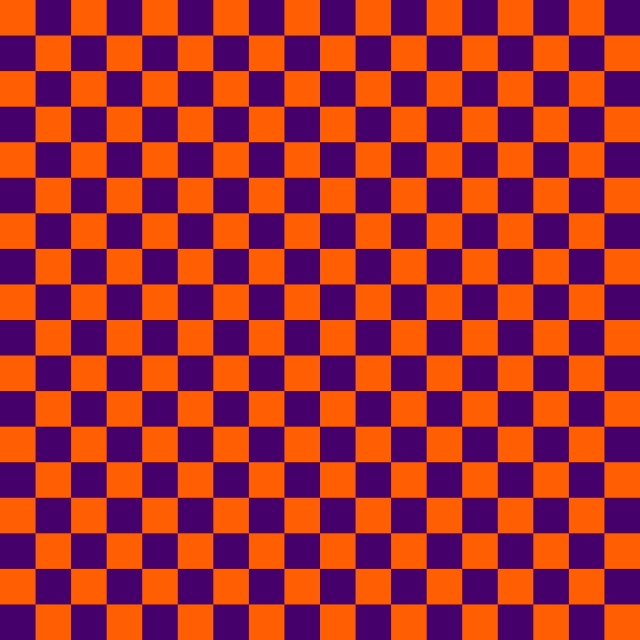
Give the GLSL for this pattern, as a three.js fragment shader.

```glsl
#define CELLS 18.0
#define RIM 0.036
#define FRINGE 0.077
#define ORANGE vec3(1.0, 0.37, 0.01)
#define ORANGE_SIDE vec3(0.88, 0.38, 0.30)
#define ORANGE_CAP vec3(0.91, 0.38, 0.22)
#define PURPLE vec3(0.27, 0.0, 0.42)
#define PURPLE_FRINGE vec3(0.29, 0.0, 0.38)
#define PURPLE_RIM vec3(0.38, 0.0, 0.16)

varying vec2 vUv;

// Antialiased step: 0 below the edge, 1 above it
float softStep(float edge, float x, float blur) {
  return clamp((x - edge) / blur + 0.5, 0.0, 1.0);
}

void main() {
  vec2 p = vUv * CELLS;
  vec2 blur = max(fwidth(p), vec2(1e-5));
  float blurWidth = max(blur.x, blur.y);

  // Offset from the nearest inner grid line on each axis
  vec2 line = clamp(floor(p + 0.5), 1.0, CELLS - 1.0);
  vec2 offset = p - line;
  vec2 gap = abs(offset);
  float edgeGap = min(gap.x, gap.y);

  // Alternating sign per cell, smoothed across the lines
  vec2 side = clamp(2.0 * offset / blur, -1.0, 1.0) * (1.0 - 2.0 * mod(line, 2.0));
  float purpleCover = 0.5 + 0.5 * side.x * side.y;

  // Tinted rims where the two colours meet
  float pastRim = softStep(RIM, edgeGap, blurWidth);
  float pastFringe = softStep(FRINGE, edgeGap, blurWidth);
  vec3 orangeRim = mix(ORANGE_SIDE, ORANGE_CAP, softStep(0.0, gap.x - gap.y, blurWidth));
  vec3 orange = mix(orangeRim, ORANGE, pastRim);
  vec3 purple = mix(PURPLE_RIM, mix(PURPLE_FRINGE, PURPLE, pastFringe), pastRim);

  gl_FragColor = vec4(mix(orange, purple, purpleCover), 1.0);
}
```
